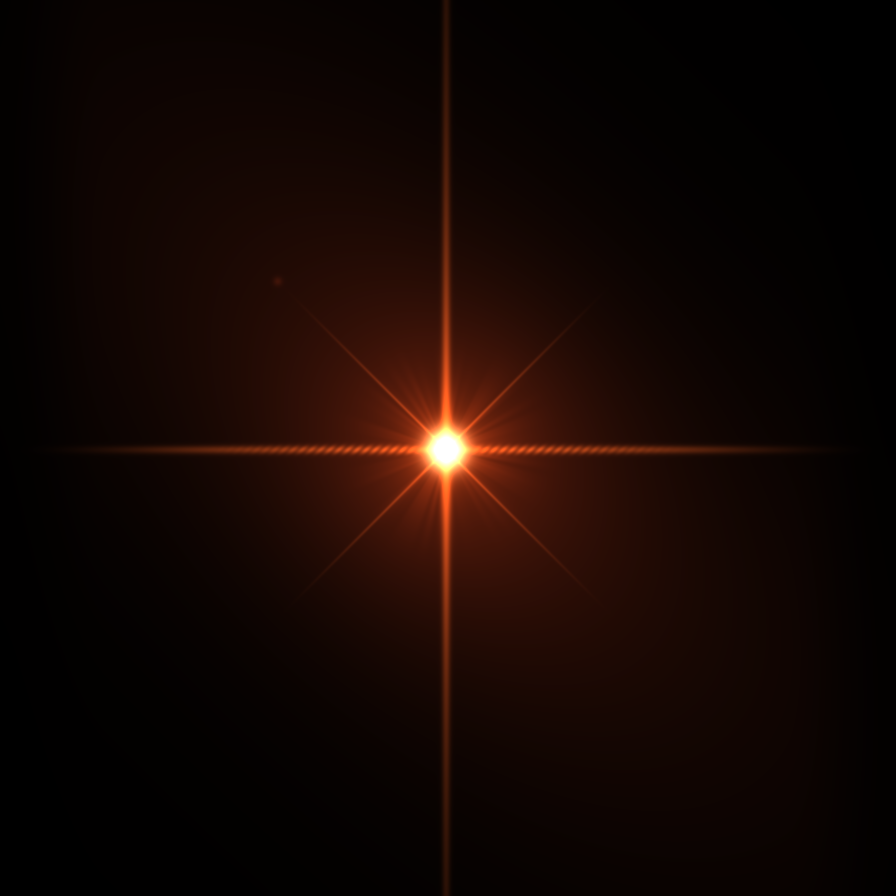
This background is drawn by a WebGL 2 fragment shader. Its source:

```glsl
#version 300 es
precision highp float;
// A glowing ember star with a long cross flare, thin diagonal rays and a wide red halo.

#define CENTER vec2(0.498, 0.498)
#define HALO_STRENGTH 0.54
#define HALO_FALLOFF 0.148
#define CORE_RADIUS 0.019
#define BEAM_WIDTH 0.0045
#define DIAGONAL_REACH 0.27
#define TWIST_PERIOD 0.0102
#define STREAK_COUNT 84.0
#define EMBER vec3(1.0, 0.31, 0.13)
#define FLAME vec3(1.0, 0.40, 0.13)

uniform vec2 u_resolution;
out vec4 outColor;

const float TAU = 6.2831853;

float hash(float n) {
    return fract(sin(n * 12.9898) * 43758.5453);
}

float gauss(float d, float width) {
    d /= width;
    return exp(-d * d);
}

// Smooth noise around the circle, seamless at the wrap
float streakNoise(float angle) {
    float a = (angle / TAU + 0.5) * STREAK_COUNT;
    float cell = floor(a);
    float f = smoothstep(0.0, 1.0, a - cell);
    return mix(hash(mod(cell, STREAK_COUNT)), hash(mod(cell + 1.0, STREAK_COUNT)), f);
}

// Wide halo, stretched a little toward the upper left and lower right
float halo(vec2 p, float r) {
    float skew = 1.0 + 0.9 * p.x * p.y / (r * r + 0.08);
    float sides = smoothstep(0.5, 0.38, abs(p.x));
    return HALO_STRENGTH * exp(-r * skew / HALO_FALLOFF) * mix(0.3, 1.0, sides);
}

// Soft vertical beam that runs to both edges
float verticalBeam(vec2 p) {
    float along = abs(p.y);
    float light = 0.62 * exp(-along * 2.9) + 0.5 * exp(-along / 0.05);
    return light * gauss(p.x, BEAM_WIDTH + 0.003 * exp(-along / 0.03));
}

// Horizontal beam with slanted ripples, like a twisted cord
float horizontalBeam(vec2 p) {
    float along = abs(p.x);
    float light = 0.56 * exp(-along * 2.0) * smoothstep(0.49, 0.2, along);
    float ripple = sin(TAU * (p.x - 0.9 * p.y) / TWIST_PERIOD);
    float depth = 0.32 * smoothstep(0.02, 0.05, along) * smoothstep(0.28, 0.08, along);
    return light * (1.0 + depth * ripple) * gauss(p.y, BEAM_WIDTH);
}

// Four thin rays on the diagonals
float diagonalRays(vec2 p, float r) {
    float across = (abs(p.x) - abs(p.y)) * 0.7071;
    float fade = smoothstep(DIAGONAL_REACH, 0.06, r);
    return (0.14 + 0.28 * exp(-r / 0.09)) * fade * gauss(across, 0.0017);
}

void main() {
    vec2 uv = gl_FragCoord.xy / u_resolution;
    vec2 p = uv - CENTER;
    float r = length(p);

    // Halo with faint radial streaks near the heart
    float streaks = streakNoise(atan(p.y, p.x)) - 0.5;
    float streakFade = smoothstep(0.015, 0.05, r) * smoothstep(0.14, 0.04, r);
    vec3 color = EMBER * halo(p, r) * (1.0 + 0.26 * streaks * streakFade);

    // Beams and rays
    color += FLAME * (verticalBeam(p) + horizontalBeam(p) + diagonalRays(p, r));

    // Hot core and its orange rim
    color += vec3(2.2, 1.9, 1.35) * gauss(r, CORE_RADIUS);
    color += vec3(0.8, 0.28, 0.05) * exp(-r / 0.024);

    // Small dim spark beyond the upper left ray
    color += EMBER * 0.12 * gauss(length(uv - vec2(0.31, 0.686)), 0.005);

    outColor = vec4(clamp(color, 0.0, 1.0), 1.0);
}
```
